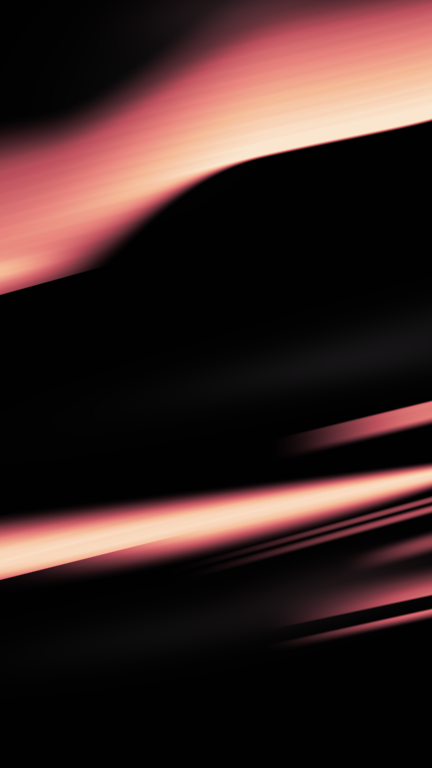
This background is drawn by a Shadertoy shader. Its source:

```glsl
// Glowing silk-like ribbons sweeping diagonally over a black background.
// Each ribbon is a light intensity built from soft and sharp curved edges;
// the strongest light is mapped through a black-rose-peach-cream ramp.

const float HEIGHT = 768.0;      // design units from top to bottom
const float TILT = 119.0;        // rise of the cut edges across the width
const float RIPPLE = 0.012;      // strength of the fine silk lines
const vec3 HAZE = vec3(0.075, 0.070, 0.075);
const vec3 MAROON = vec3(0.13, 0.085, 0.095);
const vec3 RAMP[6] = vec3[6](
    vec3(0.006, 0.005, 0.006), vec3(0.36, 0.17, 0.20), vec3(0.75, 0.32, 0.37),
    vec3(0.91, 0.52, 0.49), vec3(0.96, 0.73, 0.59), vec3(0.98, 0.90, 0.81));
const float STOPS[6] = float[6](0.0, 0.2, 0.43, 0.62, 0.80, 1.0);

vec3 glowColor(float light) {
    vec3 color = RAMP[0];
    for (int i = 1; i < 6; i++) {
        float blend = clamp((light - STOPS[i - 1]) / (STOPS[i] - STOPS[i - 1]), 0.0, 1.0);
        color = mix(color, RAMP[i], blend);
    }
    return color;
}

// Antialiased step: one where d is positive
float sharpEdge(float d) {
    float aa = HEIGHT / iResolution.y;
    return smoothstep(-aa, aa, d);
}

float fadeOut(float a, float b, float x) {
    return 1.0 - smoothstep(a, b, x);
}

float blob(vec2 p, vec2 center, vec2 radius, float slope) {
    vec2 d = p - center;
    d.y += slope * d.x;
    d /= radius;
    return exp(-dot(d, d));
}

// Wide upper ribbon with a bright crease along its lower side
float upperRibbon(vec2 p) {
    float x = p.x;
    float crease = 243.0 - 126.0 * x - 85.0 * x * pow(max(1.0 - x, 0.0), 1.5);
    float top = mix(150.0 - 100.0 * x, 60.0 - 75.0 * x, smoothstep(0.1, 0.7, x));
    float peak = mix(0.64, 1.04, smoothstep(0.0, 0.65, x));
    float t = max((crease - p.y) / (crease - top), 0.0);
    float above = mix(peak, 0.3, min(pow(t, 1.15), 1.0)) * fadeOut(0.75, 1.35, t);

    // Soft underside, wide on the left and tight on the right
    float spread = 5.0 + 110.0 * pow(fadeOut(0.0, 0.62, x), 1.2);
    float below = peak * fadeOut(0.0, spread, p.y - crease);
    float light = p.y < crease ? above : below;

    // Second fold near the left side
    float fold = (p.y - 273.0 + 95.0 * x) / 13.0;
    light += 0.28 * exp(-fold * fold) * fadeOut(0.0, 0.24, x);
    return light * sharpEdge(295.0 - TILT * x - p.y);
}

// Narrow lower ribbon, widest and softest left of the middle
float lowerRibbon(vec2 p) {
    float x = p.x;
    float d = p.y - (562.0 - 87.0 * x);
    float upperWidth = mix(50.0, 14.0, x);
    float lowerWidth = mix(34.0, 17.0, x) + 50.0 * x * (1.0 - x);
    float t = d < 0.0 ? -d / upperWidth : d / lowerWidth;
    float light = 0.94 * fadeOut(0.1, 1.0, t);
    float pastCut = sharpEdge(p.y - 580.0 + 108.0 * x);
    light *= mix(1.0, mix(0.05, 1.0, smoothstep(0.0, 0.5, x)), pastCut);
    return light * sharpEdge(p.y - 516.0 + TILT * x);
}

// Wedge entering from the right; edges are (top, bottom) at the right side
float shard(vec2 p, vec2 edges, vec2 soft, float slope, float start) {
    float y = p.y - slope * (1.0 - p.x);
    float body = smoothstep(edges.x - soft.x, edges.x + soft.x, y)
               * fadeOut(edges.y - soft.y, edges.y + soft.y, y);
    return body * smoothstep(start, 1.0, p.x);
}

void mainImage(out vec4 fragColor, in vec2 fragCoord) {
    vec2 uv = fragCoord / iResolution.xy;
    vec2 p = vec2(uv.x, (1.0 - uv.y) * HEIGHT);

    // Ribbons and shards share one light field
    float light = max(upperRibbon(p), lowerRibbon(p));
    light = max(light, 0.58 * shard(p, vec2(401.0, 421.0), vec2(1.5, 5.0), 105.0, 0.62));
    light = max(light, 0.36 * shard(p, vec2(497.0, 502.0), vec2(2.0), TILT, 0.38));
    light = max(light, 0.42 * shard(p, vec2(506.0, 512.0), vec2(2.5), TILT, 0.40));
    light = max(light, 0.32 * shard(p, vec2(535.0, 549.0), vec2(6.0), TILT, 0.78));
    light = max(light, 0.55 * shard(p, vec2(580.0, 595.0), vec2(18.0, 1.5), 92.0, 0.60));
    light = max(light, 0.55 * shard(p, vec2(609.0, 615.0), vec2(1.5, 5.0), 95.0, 0.60));

    // Fine layered silk lines, visible only inside the light
    float grain = p.y + 105.0 * p.x;
    float silk = sin(grain * 0.55 + 2.0 * sin(p.x * 5.0)) + 0.5 * sin(grain * 1.1);
    light *= 1.0 + RIPPLE * silk;
    vec3 color = glowColor(light);

    // Dim haze between the ribbons
    float haze = 0.8 * blob(p, vec2(1.0, 330.0), vec2(0.55, 26.0), 110.0)
               + 0.5 * blob(p, vec2(0.9, 362.0), vec2(0.4, 20.0), 60.0)
               + 0.6 * blob(p, vec2(0.4, 632.0), vec2(0.35, 24.0), 70.0)
               + 0.5 * blob(p, vec2(0.35, 90.0), vec2(0.2, 70.0), 120.0);
    float maroon = blob(p, vec2(0.55, 8.0), vec2(0.2, 35.0), 60.0)
                 + 0.8 * blob(p, vec2(0.8, 585.0), vec2(0.22, 24.0), 100.0);
    vec3 ambient = HAZE * haze + MAROON * maroon;
    fragColor = vec4(color + ambient * fadeOut(0.0, 0.35, light), 1.0);
}
```
